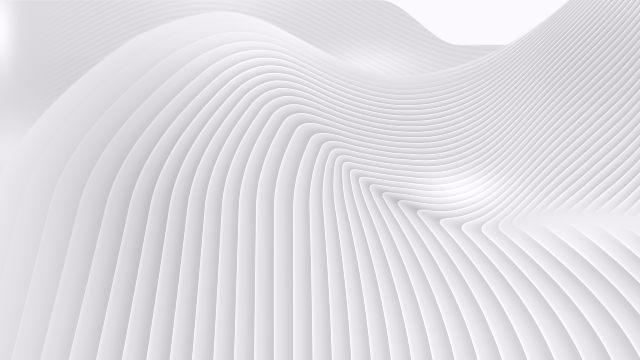
Write a WebGL 2 fragment shader that draws this background.

```glsl
#version 300 es
precision highp float;
// Pale sculpted hill of overlapping ribs: a fan of legs bends over a crest
// into strands sweeping to the upper right. Two scalar fields, legs and
// strands, meet in a smooth minimum whose whole-number levels are the ribs.
uniform vec2 u_resolution;
out vec4 outColor;

float glow(vec2 p, vec2 center, vec2 radius) {
  vec2 q = (p - center) / radius;
  return exp(-dot(q, q));
}

// Rib number in the fan of legs; each leg leans by where it crosses mid height.
float legField(vec2 p) {
  float bend = max(p.y - 0.42, 0.0);
  float x = p.x - 1.26 * bend * bend;
  float rise = p.y - 0.421;
  float arch = min(rise * (1.0 + 1.1 * p.y), 0.2);
  float anchor = x, leanLeft = 0.0, leanRight = 0.0;
  for (int i = 0; i < 7; i++) {
    leanLeft = 0.25 * (1.0 - smoothstep(0.231, 0.787, anchor));
    leanRight = -0.99 * smoothstep(0.81, 1.412, anchor);
    float target = x - rise * leanLeft - arch * leanRight;
    anchor = mix(anchor, target, 0.6);
  }
  float foot = anchor - 0.421 * (leanLeft + leanRight);
  return 15.43 * foot - 0.4 - 0.9 * cos(3.6 * foot - 1.58);
}

// Rib number in the strands, counted downward from the upper contour.
// Depth below the contour is spacing * n + growth * n * n, solved for n.
float strandField(vec2 p) {
  float e = max(p.x - 1.111, 0.0);
  float contour = 0.01 + 0.2 * smoothstep(0.556, 1.111, p.x) - 0.95 * e * e;
  float pinch = (p.x - 1.54) / 0.22;
  float knot = (p.x - 1.06) / 0.13;
  float spacing = 0.0148 - 0.0076 * exp(-pinch * pinch)
                - 0.0014 * exp(-knot * knot)
                - 0.0023 * smoothstep(1.39, 1.778, p.x)
                + 0.008 * (1.0 - smoothstep(0.417, 0.88, p.x));
  float growth = 0.00007 + 0.00036 * smoothstep(1.11, 1.64, p.x);
  float depth = 1.0 - p.y - contour;
  float root = sqrt(max(spacing * spacing + 4.0 * growth * depth, 0.0));
  return 2.0 * depth / (spacing + root) - 2.0;
}

float smoothMin(float a, float b, float k) {
  float h = max(k - abs(a - b), 0.0) / k;
  return min(a, b) - 0.25 * h * h * k;
}

// Bright leading edge, flat panel, then shade under the next rib.
float ribTone(float u) {
  return 0.018 + 0.085 * exp(-9.0 * u) - 0.09 * smoothstep(0.25, 1.0, u);
}

float softRibs(float field, float width) {
  float u = fract(field);
  float blend = smoothstep(1.0 - clamp(width, 0.02, 0.6), 1.0, u);
  float tone = mix(ribTone(u), ribTone(0.0), blend);
  return tone * (1.0 - smoothstep(0.4, 0.9, width));
}

float distantHills(vec2 p) {
  float tone = 0.865;
  tone += 0.13 * glow(p, vec2(0.0, 0.92), vec2(0.04, 0.12));
  tone += 0.06 * glow(p, vec2(0.0, 0.58), vec2(0.16, 0.09));
  tone += 0.08 * glow(p, vec2(1.03, 0.82), vec2(0.14, 0.05));
  tone += 0.05 * glow(p, vec2(0.62, 1.0), vec2(0.2, 0.06));
  tone -= 0.03 * glow(p, vec2(0.22, 0.76), vec2(0.2, 0.12));
  // Fine contour lines over the far slopes
  float lines = (p.y - 0.14 * cos(3.93 * p.x - 2.27)) / 0.015;
  tone += 0.012 * sin(6.2832 * lines) * smoothstep(0.05, 0.3, p.x);
  // Open sky in the notch
  float skyline = 1.0 - 0.125 * smoothstep(1.053, 1.275, p.x);
  float edge = 1.0 / u_resolution.y;
  return mix(tone, 0.985, smoothstep(-edge, edge, p.y - skyline));
}

void main() {
  vec2 p = gl_FragCoord.xy / u_resolution.y;
  float legs = legField(p);
  float strands = strandField(p);
  float gap = legs - strands;
  float rounding = mix(5.0, 1.0, smoothstep(4.0, 18.0, min(legs, strands)));
  float field = smoothMin(legs, strands, rounding);

  // Right of the knot the strands steepen and part from the legs
  float e = max(p.x - 1.33, 0.0);
  float ribs = field + 14.0 * e * e / (e + 0.12) * smoothstep(-1.0, 1.0, gap);
  float width = fwidth(ribs);

  // Broad light and shade on the hill
  float tone = 0.87;
  tone += 0.11 * glow(p, vec2(1.285, 0.475), vec2(0.12, 0.05));
  tone += 0.07 * glow(p, vec2(1.66, 0.37), vec2(0.36, 0.08));
  tone += 0.06 * glow(p, vec2(0.7, 0.89), vec2(0.25, 0.1));
  tone += 0.03 * glow(p, vec2(1.4, 0.08), vec2(0.5, 0.25));
  tone -= 0.05 * glow(p, vec2(0.36, 0.46), vec2(0.24, 0.36));
  tone -= 0.06 * glow(p, vec2(1.62, 0.86), vec2(0.36, 0.2));
  tone -= 0.02 * glow(p, vec2(1.0, 0.64), vec2(0.25, 0.1));
  tone += 0.06 * exp(-0.6 * max(field + 2.1, 0.0));

  // Shadow where the strands tuck behind the legs
  tone -= 0.1 * exp(-0.6 * abs(gap)) * glow(p, vec2(1.17, 0.45), vec2(0.14, 0.06));

  // Ribs fade on the smooth shoulder, in the bright pocket and along the fold
  float contrast = max(smoothstep(-2.0, 5.0, field), smoothstep(1.1, 1.5, p.x));
  contrast *= 1.0 - smoothstep(1.33, 1.46, p.x) * exp(-0.3 * gap * gap);
  contrast *= 1.0 - 0.5 * glow(p, vec2(1.68, 0.37), vec2(0.32, 0.06));
  contrast *= 1.0 - 0.55 * glow(p, vec2(1.285, 0.475), vec2(0.12, 0.05));
  tone += contrast * softRibs(ribs, width);

  float rim = fwidth(field);
  tone = mix(distantHills(p), tone, smoothstep(-rim, rim, field + 2.1));
  outColor = vec4(clamp(tone + vec3(0.0, -0.008, 0.01), 0.0, 1.0), 1.0);
}
```
